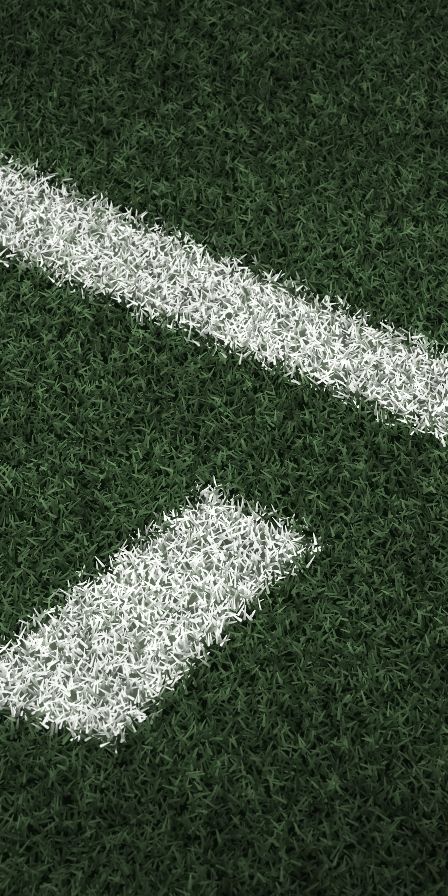
Write a WebGL 2 fragment shader that draws this texture.

```glsl
#version 300 es
precision highp float;

uniform vec2 u_resolution;
out vec4 fragColor;

const int LAYERS = 15;
const float CELL = 0.038;
const vec3 SOIL = vec3(0.035, 0.065, 0.03);
const vec3 GRASS_DARK = vec3(0.065, 0.11, 0.055);
const vec3 GRASS_LIGHT = vec3(0.42, 0.54, 0.38);
const vec3 PAINT_SHADE = vec3(0.30, 0.34, 0.28);
const vec3 PAINT_LIGHT = vec3(0.95, 0.96, 0.94);

float hash(vec2 p) {
    return fract(sin(dot(p, vec2(127.1, 311.7))) * 43758.5);
}

vec2 hash2(vec2 p) {
    return vec2(hash(p), hash(p + 19.37));
}

float noise(vec2 p) {
    vec2 i = floor(p), f = fract(p);
    f = f * f * (3.0 - 2.0 * f);
    return mix(mix(hash(i), hash(i + vec2(1, 0)), f.x),
               mix(hash(i + vec2(0, 1)), hash(i + vec2(1, 1)), f.x), f.y);
}

// Gentle perspective: blades shrink towards the top
vec2 toGround(vec2 p) {
    return vec2((p.x - 0.5) * (1.0 + 0.25 * p.y), p.y + 0.125 * p.y * p.y);
}

vec2 toCanvas(vec2 g) {
    float y = (sqrt(max(1.0 + 0.5 * g.y, 0.0)) - 1.0) * 4.0;
    return vec2(g.x / (1.0 + 0.25 * y) + 0.5, y);
}

// Signed distance to the line a-b, negative on its right side
float sideOf(vec2 p, vec2 a, vec2 b) {
    vec2 d = normalize(b - a);
    return dot(p - a, vec2(-d.y, d.x));
}

// Painted markings: a long diagonal band and a short bar
float paintDistance(vec2 p) {
    float band = max(sideOf(p, vec2(0.0, 1.64), vec2(1.0, 1.205)),
                     sideOf(p, vec2(1.0, 1.02), vec2(0.0, 1.435)));
    vec2 top = vec2(0.46, 0.905), right = vec2(0.71, 0.79);
    vec2 bottom = vec2(0.25, 0.33), left = vec2(-0.12, 0.45);
    float bar = max(max(sideOf(p, top, right), sideOf(p, right, bottom)),
                    max(sideOf(p, bottom, left), sideOf(p, left, top)));
    return min(band, bar);
}

// x: distance to the blade's spine, y: position from root to tip
vec2 bladeSpine(vec2 p, vec2 root, vec2 reach) {
    vec2 d = p - root;
    float t = clamp(dot(d, reach) / dot(reach, reach), 0.0, 1.0);
    return vec2(length(d - reach * t), t);
}

vec3 bladeColor(float painted, float tone, float along, float depth) {
    float light = clamp(0.60 * tone * tone + 0.26 * along + 0.18 * depth - 0.08, 0.0, 1.0);
    vec3 green = mix(GRASS_DARK, GRASS_LIGHT, light);
    vec3 white = mix(PAINT_SHADE, PAINT_LIGHT, smoothstep(-0.05, 0.42, light));
    return mix(green, white, painted);
}

// One scattered layer of blades, drawn from far to near
vec3 addBlades(vec3 color, vec2 ground, float layer, float softness) {
    vec2 shift = hash2(vec2(layer, 7.3)) * 9.0;
    vec2 home = floor(ground / CELL + shift);
    float depth = layer / float(LAYERS - 1);
    for (int j = 1; j >= -1; j--) {
        for (int i = -1; i <= 1; i++) {
            vec2 id = home + vec2(i, j);
            vec2 seed = id + layer * 17.3;
            vec2 rnd = hash2(seed);
            vec2 shape = hash2(seed + 41.7);
            vec2 root = (id + rnd - shift) * CELL;
            float lean = (shape.x - 0.5) * 3.0;
            vec2 reach = CELL * mix(0.5, 0.95, shape.y) * vec2(sin(lean), cos(lean));
            vec2 spine = bladeSpine(ground, root, reach);
            float width = mix(0.0037, 0.0012, spine.y) * mix(0.75, 1.15, rnd.y);
            float cover = 1.0 - smoothstep(width - softness, width + softness, spine.x);
            float ragged = (hash(seed + 83.1) - 0.5) * 0.055;
            float painted = 1.0 - smoothstep(-0.006, 0.006, paintDistance(toCanvas(root)) + ragged);
            vec3 blade = bladeColor(painted, hash(seed + 5.9), spine.y, depth);
            color = mix(color, blade, cover);
        }
    }
    return color;
}

void main() {
    vec2 p = gl_FragCoord.xy / u_resolution.x;
    p.y *= 2.0 * u_resolution.x / u_resolution.y;
    vec2 ground = toGround(p);

    // Focus lies across the middle of the field
    float blur = max(abs(p.y - 0.88) - 0.25, 0.0) * 0.003;
    float softness = max(0.5 / u_resolution.x, 0.0012) + blur;

    // Shadowed base beneath the blades
    float painted = 1.0 - smoothstep(-0.03, 0.01, paintDistance(p));
    vec3 color = mix(SOIL, PAINT_SHADE, painted);
    for (int k = 0; k < LAYERS; k++) {
        color = addBlades(color, ground, float(k), softness);
    }

    // Broad lighting, dimmer at both ends and to the lower right
    float light = 1.08 - 0.28 * smoothstep(1.35, 2.0, p.y) - 0.34 * smoothstep(0.6, 0.0, p.y);
    light -= 0.14 * smoothstep(0.4, 1.0, p.x) * smoothstep(1.2, 0.6, p.y);

    // Tufts vary in brightness
    light *= 0.70 + 0.35 * noise(ground * 16.0) + 0.30 * noise(ground * 42.0);
    float whiteness = smoothstep(0.35, 0.75, color.r);
    fragColor = vec4(color * mix(light, 1.0, 0.8 * whiteness), 1.0);
}
```
